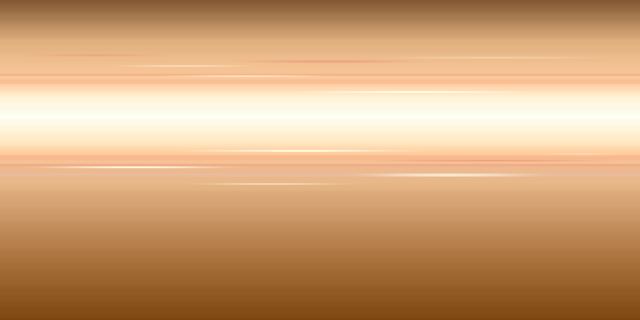
A Shadertoy shader for this background:

```glsl
// Warm metallic backdrop: a vertical copper gradient with a cream glow band,
// crossed by level coral bands and tapered light streaks. The gradient blends
// colour stops; streaks are soft-edged lenses; fine grain comes from row noise.

const vec3 CREAM = vec3(1.0, 0.99, 0.90);
const vec3 CORAL = vec3(0.93, 0.60, 0.47);
const vec3 ROSE_GREY = vec3(0.90, 0.74, 0.65);

// Each stop holds a colour and its height on the canvas.
const vec4 STOPS[12] = vec4[12](
    vec4(0.49, 0.27, 0.06, 0.000),
    vec4(0.62, 0.40, 0.19, 0.140),
    vec4(0.77, 0.56, 0.37, 0.297),
    vec4(0.91, 0.72, 0.53, 0.430),
    vec4(0.94, 0.73, 0.57, 0.480),
    vec4(1.00, 0.79, 0.60, 0.516),
    vec4(1.00, 0.91, 0.76, 0.557),
    vec4(1.00, 1.00, 0.96, 0.635),
    vec4(1.00, 0.96, 0.85, 0.693),
    vec4(1.00, 0.80, 0.62, 0.738),
    vec4(0.88, 0.69, 0.50, 0.870),
    vec4(0.50, 0.34, 0.19, 1.000));

// Thin glints: centre x, height, half length, opacity.
const vec4 GLINTS[8] = vec4[8](
    vec4(0.645, 0.713, 0.20, 1.00),
    vec4(0.470, 0.529, 0.22, 0.95),
    vec4(0.210, 0.477, 0.18, 0.95),
    vec4(0.423, 0.425, 0.14, 0.45),
    vec4(0.287, 0.794, 0.13, 0.40),
    vec4(0.770, 0.820, 0.20, 0.30),
    vec4(0.385, 0.762, 0.15, 0.50),
    vec4(0.905, 0.518, 0.07, 0.25));

// Level bands: height, half thickness, opacity.
const vec3 BANDS[4] = vec3[4](
    vec3(0.766, 0.0055, 0.40),
    vec3(0.745, 0.0110, 0.28),
    vec3(0.508, 0.0120, 0.25),
    vec3(0.484, 0.0060, 0.45));

float hash(float n) {
    n = fract(n * 0.1031);
    n *= n + 33.33;
    return fract(n * (n + n));
}

float rowNoise(float y) {
    float row = floor(y);
    return mix(hash(row), hash(row + 1.0), smoothstep(0.0, 1.0, y - row));
}

vec3 gradient(float height) {
    vec3 color = STOPS[0].rgb;
    for (int i = 1; i < 12; i++) {
        float blend = (height - STOPS[i - 1].a) / (STOPS[i].a - STOPS[i - 1].a);
        color = mix(color, STOPS[i].rgb, clamp(blend, 0.0, 1.0));
    }
    return color;
}

// Soft horizontal line, never narrower than a pixel.
float band(float y, float height, float halfThickness, float pixel) {
    float radius = max(halfThickness, pixel);
    return 1.0 - smoothstep(0.3 * radius, radius, abs(y - height));
}

// Line that fades toward both ends.
float streak(vec2 uv, vec2 center, float halfLength, float halfThickness, float pixel) {
    float along = (uv.x - center.x) / halfLength;
    float taper = max(1.0 - along * along, 0.0);
    return taper * taper * band(uv.y, center.y, halfThickness, pixel);
}

void mainImage(out vec4 fragColor, in vec2 fragCoord) {
    vec2 uv = fragCoord / iResolution.xy;
    float pixel = 1.0 / iResolution.y;

    // Brushed gradient
    vec3 color = gradient(uv.y) + 0.016 * (rowNoise(uv.y * 110.0) - 0.5);

    // Full-width bands
    for (int i = 0; i < 4; i++) {
        vec3 b = BANDS[i];
        color = mix(color, CORAL, b.z * band(uv.y, b.x, b.y, pixel));
    }
    color = mix(color, ROSE_GREY, 0.6 * band(uv.y, 0.453, 0.009, pixel));

    // Coral streaks
    float coral = 0.55 * streak(uv, vec2(0.150, 0.827), 0.13, 0.005, pixel);
    coral += 0.65 * streak(uv, vec2(0.515, 0.808), 0.17, 0.006, pixel);
    coral += 0.80 * streak(uv, vec2(0.765, 0.498), 0.23, 0.004, pixel);
    color = mix(color, CORAL, coral);

    // Bright glints
    for (int i = 0; i < 8; i++) {
        vec4 g = GLINTS[i];
        color = mix(color, CREAM, g.w * streak(uv, g.xy, g.z, 0.0045, pixel));
    }
    color = mix(color, CREAM, 0.7 * streak(uv, vec2(0.70, 0.453), 0.17, 0.007, pixel));

    fragColor = vec4(clamp(color, 0.0, 1.0), 1.0);
}
```
